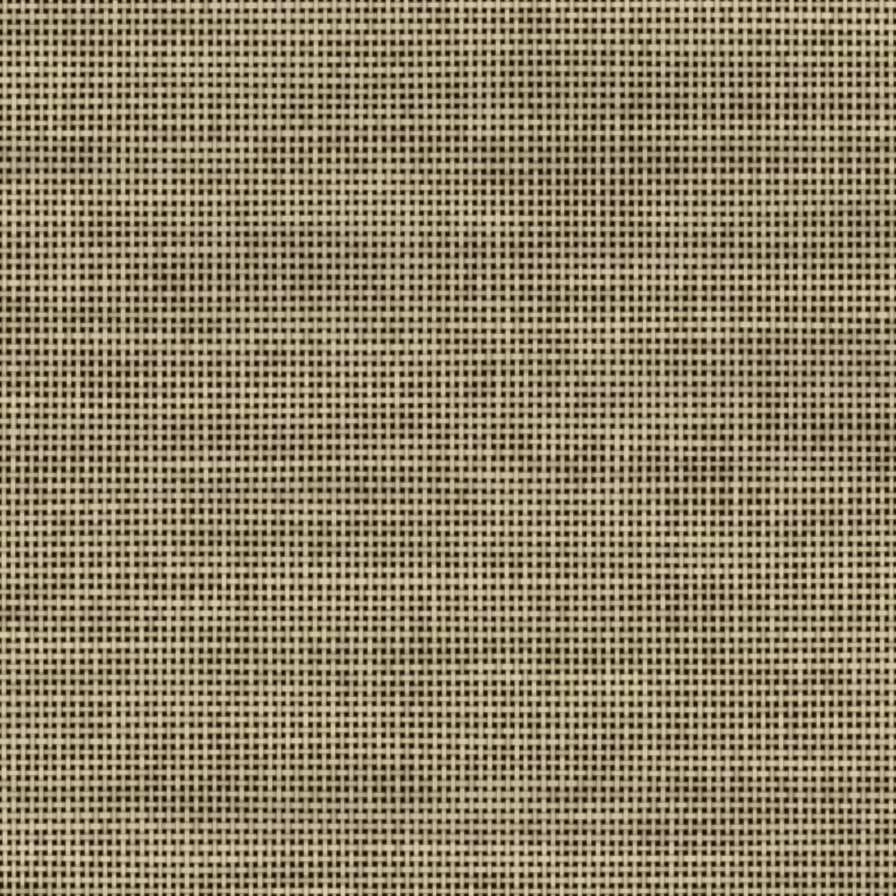
This texture is drawn by a Shadertoy shader. Its source:

```glsl
// Open plain-weave mesh: 98 upright threads crossed by 84 level threads over dark gaps.
// Each thread is a soft rounded strip that rises and dips in turn; value noise varies
// thread widths, tint and fine level streaks across the cloth.

const vec2 THREADS = vec2(98.0, 84.0);
const vec3 GAP = vec3(0.125, 0.07, 0.025);
const vec3 SHADE = vec3(0.44, 0.39, 0.285);
const vec3 BASE = vec3(0.635, 0.585, 0.455);
const vec3 LIGHT = vec3(0.80, 0.76, 0.63);
const float EDGE_SOFTNESS = 0.24;
const float PI = 3.14159;

float hash(vec2 p) {
    vec3 q = fract(vec3(p.xyx) * 0.1031);
    q += dot(q, q.yzx + 33.33);
    return fract((q.x + q.y) * q.z);
}

float noise(vec2 p) {
    vec2 i = floor(p);
    vec2 f = fract(p);
    f = f * f * (3.0 - 2.0 * f);
    float low = mix(hash(i), hash(i + vec2(1.0, 0.0)), f.x);
    float high = mix(hash(i + vec2(0.0, 1.0)), hash(i + vec2(1.0, 1.0)), f.x);
    return mix(low, high, f.y);
}

// Coverage of a strip with a soft, fibrous edge at least one pixel wide
float strip(float offset, float halfWidth, float pixel) {
    float soft = max(pixel, EDGE_SOFTNESS);
    return clamp((halfWidth - abs(offset)) / soft + 0.5, 0.0, 1.0);
}

// Thread colour from its rounded section, its height in the weave and its tone
vec3 yarn(float offset, float halfWidth, float height, float tone) {
    float across = clamp(abs(offset) / halfWidth, 0.0, 1.0);
    float lit = 0.66 - 0.42 * across * across + 0.30 * height + tone;
    vec3 color = mix(SHADE, BASE, smoothstep(0.0, 0.5, lit));
    return mix(color, LIGHT, smoothstep(0.45, 1.0, lit));
}

void mainImage(out vec4 fragColor, in vec2 fragCoord) {
    vec2 uv = fragCoord / iResolution.xy;
    vec2 pixel = THREADS / iResolution.xy;

    // Grid with a slight drift of the threads
    vec2 grid = uv * THREADS;
    grid += 0.2 * (vec2(noise(uv * vec2(30.0, 5.0)), noise(uv * vec2(5.0, 30.0) + 7.0)) - 0.5);
    vec2 id = floor(grid);
    vec2 offset = grid - id - 0.5;

    // Uneven yarn: thickness and tone change slowly along each thread
    float warpNoise = noise(vec2(id.x * 3.7, uv.y * 16.0));
    float weftNoise = noise(vec2(uv.x * 9.0, id.y * 3.7 + 50.0));
    float warpHalf = 0.235 + 0.07 * warpNoise;
    float weftHalf = 0.235 + 0.09 * weftNoise;

    // Opposite rise and dip of the two thread sets
    float side = 1.0 - 2.0 * mod(id.x + id.y, 2.0);
    float weftHeight = side * cos(PI * offset.x);
    float warpHeight = -side * cos(PI * offset.y);

    float fleck = 0.22 * (hash(id + 11.0) - 0.5);
    vec3 warp = yarn(offset.x, warpHalf, warpHeight, 0.3 * (warpNoise - 0.5) + fleck);
    vec3 weft = yarn(offset.y, weftHalf, weftHeight, 0.3 * (weftNoise - 0.5) + fleck);
    float warpMask = strip(offset.x, warpHalf, pixel.x);
    float weftMask = strip(offset.y, weftHalf, pixel.y);

    // Lay the lower thread over the gap, then the upper thread
    bool weftOnTop = side > 0.0;
    vec3 color = mix(GAP, weftOnTop ? warp : weft, weftOnTop ? warpMask : weftMask);
    color = mix(color, weftOnTop ? weft : warp, weftOnTop ? weftMask : warpMask);

    // Level streaks of brightness and a faint warm to green tint
    float streak = noise(uv * vec2(3.0, 42.0)) - 0.5;
    float cloud = noise(uv * vec2(3.0, 9.0) + 40.0) - 0.5;
    float tint = noise(uv * vec2(3.0, 60.0) + 20.0) - 0.5;
    color *= 1.0 + 0.11 * streak + 0.06 * cloud;
    color *= 1.0 + tint * vec3(0.02, -0.015, 0.03);

    fragColor = vec4(color, 1.0);
}
```
